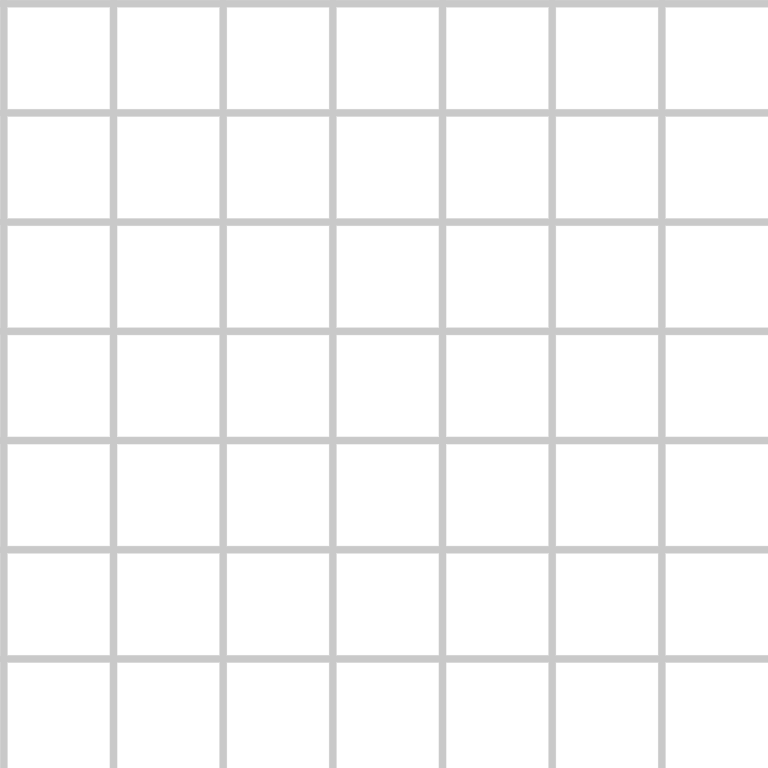
This pattern is drawn by a WebGL 1 fragment shader. Its source:

```glsl
precision highp float;

// A plain grid of grey lines on white, seven near-square cells each way.
// Each pixel measures its distance to the nearest line on both axes; the
// lines start at the top left, and the right and bottom edges stay open.

uniform vec2 u_resolution;

// Distance on each axis to the nearest of the seven evenly spaced lines.
vec2 lineDistance(vec2 position, vec2 firstLine, vec2 pitch) {
    vec2 index = floor((position - firstLine) / pitch + 0.5);
    index = clamp(index, 0.0, 6.0);
    return abs(position - firstLine - index * pitch);
}

void main() {
    // Canvas units with y measured down from the top edge.
    vec2 position = gl_FragCoord.xy / u_resolution;
    position.y = 1.0 - position.y;
    vec2 pixel = 1.0 / u_resolution;

    // Rows are slightly tighter than columns.
    vec2 toLine = lineDistance(position, vec2(0.005, 0.0048), vec2(0.1428, 0.1422));

    // Soft-edged coverage of the vertical and horizontal bars.
    vec2 bars = 1.0 - smoothstep(0.0049 - 0.8 * pixel, 0.0049 + 0.8 * pixel, toLine);
    float coverage = max(bars.x, bars.y);

    gl_FragColor = vec4(mix(vec3(1.0), vec3(0.79), coverage), 1.0);
}
```
